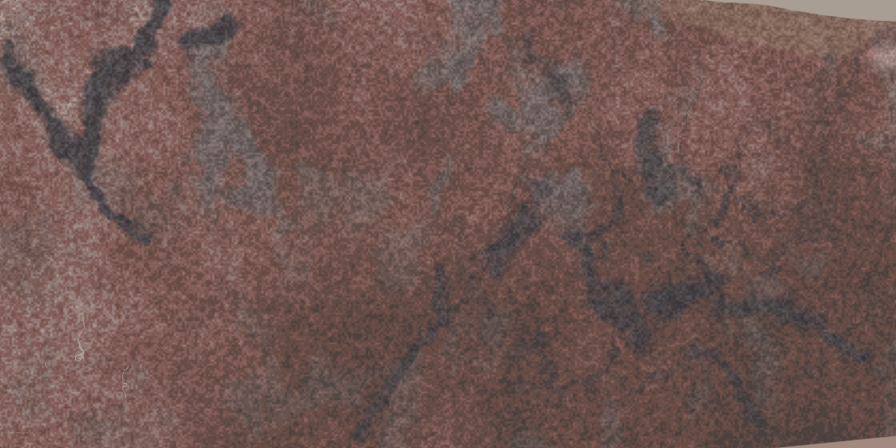
This texture is drawn by a Shadertoy shader. Its source:

```glsl
// A polished slab of red granite: clouded, grainy crystal tones crossed by slate veins.
// Layered value noise makes the grain and warps a few line segments into ragged veins;
// ridged noise adds finer veins, pale scratches and grey mineral stains.

float hash(vec2 p) {
    vec3 q = fract(p.xyx * vec3(0.1031, 0.1030, 0.0973));
    q += dot(q, q.yzx + 33.33);
    return fract((q.x + q.y) * q.z);
}

float noise(vec2 p) {
    vec2 i = floor(p), f = fract(p);
    f = f * f * (3.0 - 2.0 * f);
    return mix(mix(hash(i), hash(i + vec2(1, 0)), f.x),
               mix(hash(i + vec2(0, 1)), hash(i + vec2(1, 1)), f.x), f.y);
}

float fbm(vec2 p) {
    float sum = 0.0, amp = 0.5;
    for (int i = 0; i < 5; i++) {
        sum += amp * noise(p);
        p = mat2(1.6, 1.2, -1.2, 1.6) * p + 17.3;
        amp *= 0.5;
    }
    return sum / 0.97;
}

// Soft stroke from a to b with half width w
float vein(vec2 p, vec2 a, vec2 b, float w) {
    vec2 d = b - a;
    float t = clamp(dot(p - a, d) / dot(d, d), 0.0, 1.0);
    return 1.0 - smoothstep(0.35 * w, 1.5 * w, length(p - a - d * t));
}

// Soft elliptical region
float region(vec2 p, vec2 centre, vec2 radius) {
    return 1.0 - smoothstep(0.3, 1.0, length((p - centre) / radius));
}

// Crystal colours from dark brown through red to pale feldspar
vec3 graniteColour(float t) {
    vec3 c = mix(vec3(0.30, 0.255, 0.245), vec3(0.41, 0.30, 0.275), smoothstep(0.0, 0.33, t));
    c = mix(c, vec3(0.52, 0.37, 0.345), smoothstep(0.33, 0.62, t));
    c = mix(c, vec3(0.57, 0.47, 0.455), smoothstep(0.62, 0.82, t));
    return mix(c, vec3(0.69, 0.63, 0.60), smoothstep(0.82, 1.1, t));
}

float mainVeins(vec2 p) {
    // Forked vein at the upper left
    float v = vein(p, vec2(0.01, 0.88), vec2(0.18, 0.63), 0.030);
    v = max(v, vein(p, vec2(0.18, 0.62), vec2(0.25, 0.86), 0.026));
    v = max(v, vein(p, vec2(0.28, 0.84), vec2(0.36, 1.02), 0.022));
    v = max(v, vein(p, vec2(0.18, 0.60), vec2(0.33, 0.48), 0.016));
    v = max(v, vein(p, vec2(0.42, 0.88), vec2(0.50, 0.94), 0.026));
    // Long diagonal through the middle
    v = max(v, 0.75 * vein(p, vec2(0.82, 0.02), vec2(1.00, 0.38), 0.017));
    v = max(v, 0.85 * vein(p, vec2(1.13, 0.42), vec2(1.17, 0.50), 0.026));
    v = max(v, 0.55 * vein(p, vec2(1.19, 0.95), vec2(1.23, 0.76), 0.012));
    // Branches on the right
    v = max(v, 0.8 * vein(p, vec2(1.24, 0.48), vec2(1.42, 0.21), 0.018));
    v = max(v, 0.9 * vein(p, vec2(1.44, 0.29), vec2(1.60, 0.38), 0.030));
    v = max(v, 0.85 * vein(p, vec2(1.62, 0.33), vec2(1.95, 0.22), 0.024));
    v = max(v, 0.7 * vein(p, vec2(1.54, 0.22), vec2(1.68, 0.08), 0.016));
    v = max(v, 0.8 * vein(p, vec2(1.45, 0.60), vec2(1.47, 0.76), 0.026));
    return max(v, 0.35 * vein(p, vec2(1.75, 0.36), vec2(1.90, 0.86), 0.010));
}

void mainImage(out vec4 fragColor, in vec2 fragCoord) {
    vec2 p = fragCoord / iResolution.y;
    p.x *= 2.0 * iResolution.y / iResolution.x;
    float px = 1.0 / iResolution.y;

    // Coarse and fine warping for ragged outlines
    vec2 warp = vec2(fbm(p * 7.0), fbm(p * 7.0 + 40.0)) - 0.5;
    vec2 fray = vec2(noise(p * 70.0), noise(p * 70.0 + 90.0)) - 0.5;
    vec2 q = p + 0.13 * warp + 0.018 * fray;

    // Crystal grain and broad lighting
    float cloud = fbm(p * vec2(6.0, 4.0) + 8.0);
    float grain = 0.55 * noise(p * 210.0) + 0.45 * noise(p * 95.0 + 31.0);
    float tone = 0.39 + 0.75 * (grain - 0.5) + 0.5 * (cloud - 0.5);
    tone += 0.25 * (1.0 - smoothstep(0.0, 0.75, p.x)) + 0.13 * smoothstep(0.5, 1.0, p.y);
    tone -= 0.16 * smoothstep(0.6, 1.9, p.x) * (1.0 - smoothstep(0.1, 0.7, p.y));
    tone += 0.14 * region(p, vec2(0.08, 0.1), vec2(0.4, 0.45));
    vec3 col = graniteColour(tone);

    // Grey mineral stains, mainly near the top and beside veins
    float veins = mainVeins(q);
    float stain = smoothstep(0.53, 0.72, fbm(q * vec2(11.0, 7.0) + 60.0));
    stain *= 0.35 + 0.5 * region(p, vec2(1.3, 0.85), vec2(0.8, 0.5))
           + 0.5 * region(p, vec2(0.5, 0.75), vec2(0.25, 0.5));
    vec3 grey = vec3(0.42, 0.40, 0.40) + 0.25 * (grain - 0.5);
    col = mix(col, grey, clamp(stain, 0.0, 0.75));

    // Fine branching veins, then the dark main veins
    float ridge = abs(fbm(q * vec2(5.5, 4.0) + 23.0) - 0.5);
    float fine = 1.0 - smoothstep(0.004, 0.028, ridge);
    fine *= 0.12 + 0.55 * region(p, vec2(1.45, 0.4), vec2(0.6, 0.5));
    float dark = max(veins, fine) * (0.72 + 0.45 * noise(p * 55.0));
    vec3 slate = vec3(0.27, 0.26, 0.275) + 0.18 * (grain - 0.5);
    col = mix(col, slate, clamp(dark, 0.0, 0.92));

    // Pale scratches at the lower left
    float scratch = 1.0 - smoothstep(0.004, 0.022, abs(noise(q * vec2(13.0, 8.0)) - 0.5));
    scratch *= smoothstep(0.45, 0.7, noise(p * 24.0)) * region(p, vec2(0.17, 0.14), vec2(0.22, 0.25));
    col = mix(col, vec3(0.72, 0.67, 0.66), 0.75 * scratch);

    // Tan rough band and pale backdrop beyond the upper right edge
    float bandEdge = 0.98 - 0.11 * smoothstep(1.35, 1.88, p.x) + 0.07 * smoothstep(1.88, 2.0, p.x);
    float band = smoothstep(-0.008, 0.012, p.y - bandEdge + 0.03 * warp.y) * smoothstep(1.3, 1.6, p.x);
    col = mix(col, vec3(0.53, 0.42, 0.37) + 0.22 * (grain - 0.5), 0.8 * band);
    float rim = p.y - 1.005 + 0.05 * smoothstep(1.5, 2.0, p.x) + 0.012 * warp.x;
    col = mix(col, vec3(0.66, 0.62, 0.58), smoothstep(-px, px, rim) * step(1.5, p.x));
    col += 0.14 * region(p, vec2(1.98, 0.87), vec2(0.07, 0.04));

    // Pale ledge at the lower right corner
    float ledge = 0.1 * (p.x - 1.73) - p.y;
    col = mix(col, vec3(0.64, 0.54, 0.50), smoothstep(-px, px, ledge));

    fragColor = vec4(clamp(col, 0.0, 1.0), 1.0);
}
```
